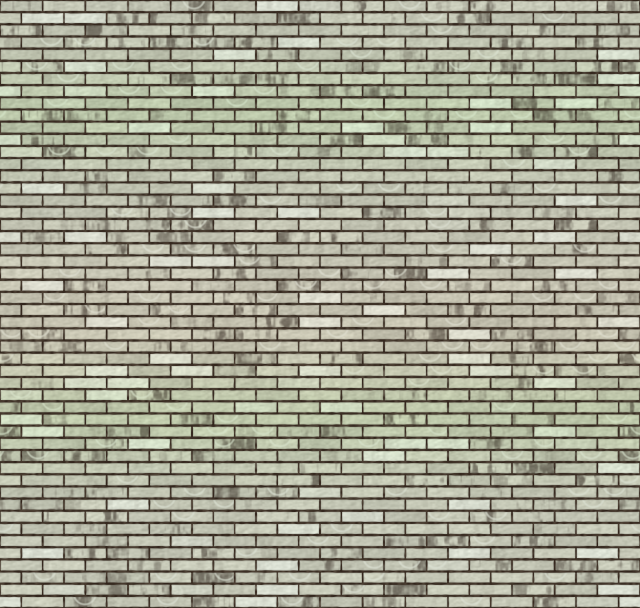
Reproduce this texture procedurally as a Shadertoy shader.

```glsl
// Wall of long thin glazed bricks in running bond, 15 across and 50 courses high.
// Each brick takes its tone, soot smudges and glaze ripples from a hash of its wrapped
// index; dark rough mortar fills the joints and broad tint bands cross the wall.

const vec2 BRICKS = vec2(15.0, 50.0);
const vec2 JOINT = vec2(0.13, 0.18);       // joint widths, in course heights
const float CORNER = 0.06;
const float TAU = 6.2831853;

const vec3 GLAZE = vec3(0.775, 0.785, 0.718);
const vec3 PALE = vec3(0.865, 0.885, 0.835);
const vec3 SOOT = vec3(0.43, 0.41, 0.365);
const vec3 MORTAR_DARK = vec3(0.19, 0.14, 0.105);
const vec3 MORTAR_LIGHT = vec3(0.31, 0.26, 0.21);
const vec3 GREEN_TINT = vec3(0.965, 1.015, 0.945);
const vec3 ROSE_TINT = vec3(1.02, 0.99, 0.985);

// Integer hash of a non-negative cell and a seed, giving 0..1
float hash(vec2 cell, float seed) {
    uvec3 h = uvec3(cell, seed) * 1664525u + 1013904223u;
    h.x += h.y * h.z; h.y += h.z * h.x; h.z += h.x * h.y;
    h ^= h >> 16u;
    h.x += h.y * h.z; h.y += h.z * h.x; h.z += h.x * h.y;
    return float(h.z >> 8u) / 16777216.0;
}

// Value noise that wraps after a whole period
float noise(vec2 p, vec2 period, float seed) {
    vec2 i = floor(p), f = fract(p);
    f = f * f * (3.0 - 2.0 * f);
    vec2 a = mod(i, period), b = mod(i + 1.0, period);
    return mix(mix(hash(a, seed), hash(vec2(b.x, a.y), seed), f.x),
               mix(hash(vec2(a.x, b.y), seed), hash(b, seed), f.x), f.y);
}

float roundedBox(vec2 p, vec2 halfSize, float radius) {
    vec2 q = abs(p) - halfSize + radius;
    return length(max(q, 0.0)) + min(max(q.x, q.y), 0.0) - radius;
}

// Cloudy vertical soot patches, 0..1
float smudge(vec2 p, float seed) {
    vec2 wrap = vec2(64.0);
    float cloud = 0.65 * noise(p * vec2(1.5, 0.8) + 9.0, wrap, seed)
                + 0.35 * noise(p * vec2(4.5, 1.9) + 5.0, wrap, seed + 1.0);
    return smoothstep(0.42, 0.82, cloud);
}

// Faint relief of the glaze, lit from the upper left, about -1..1
float ripple(vec2 p, float seed) {
    vec2 wrap = vec2(64.0), q = p * vec2(2.4, 4.5) + 20.0;
    return noise(q, wrap, seed) - noise(q + vec2(0.35, -0.35), wrap, seed);
}

// Thin pale arc swept across a brick
float swoosh(vec2 p, vec2 centre, float radius) {
    return smoothstep(0.16, 0.0, abs(length(p - centre) - radius));
}

vec3 brickColor(vec2 p, vec2 id, float edge) {
    float seed = 10.0 + floor(hash(id, 1.0) * 60000.0);
    float kind = hash(id, 2.0);

    // Tone of the whole brick
    vec3 color = GLAZE * mix(0.955, 1.045, hash(id, 3.0));
    color = mix(color, PALE, smoothstep(0.86, 0.93, kind));

    // Soot on some bricks, a trace on the others
    float sooty = mix(0.1, 0.9, smoothstep(0.36, 0.12, kind));
    color = mix(color, SOOT, sooty * smudge(p, seed));

    // Glaze ripples, mottling and an occasional pale arc
    float mottle = noise(p * vec2(5.0, 7.0) + 30.0, vec2(128.0), seed + 2.0) - 0.5;
    color += 0.075 * ripple(p, seed + 3.0) + 0.04 * mottle;
    vec2 centre = vec2(hash(id, 4.0) * 2.0 - 1.0, 0.7);
    float arc = swoosh(p, centre, 0.9) * step(0.8, hash(id, 5.0));
    color = mix(color, PALE, 0.6 * arc);

    // Worn rim, darker toward the joint
    return color * mix(0.88, 1.0, smoothstep(0.0, 0.13, -edge));
}

// Two green bands and one broad rose band over the height
vec3 bandTint(float v) {
    float green = exp(-2.0 * (1.0 - cos(2.0 * TAU * (v - 0.315))));
    float rose = exp(-2.5 * (1.0 - cos(TAU * (v - 0.46))));
    return mix(vec3(1.0), GREEN_TINT, green) * mix(vec3(1.0), ROSE_TINT, rose);
}

void mainImage(out vec4 fragColor, in vec2 fragCoord) {
    vec2 uv = fragCoord / iResolution.xy;
    float pixel = BRICKS.y / iResolution.y;
    vec2 size = vec2(iResolution.x / iResolution.y * BRICKS.y / BRICKS.x, 1.0);

    // Running bond: every other course moves by half a brick
    vec2 grid = uv * BRICKS;
    float course = floor(grid.y);
    grid.x += 0.5 * mod(course + 1.0, 2.0);
    vec2 id = mod(floor(grid), BRICKS);
    vec2 p = (fract(grid) - 0.5) * size;

    // Brick outline with slightly rough edges
    float rough = noise(uv * BRICKS * vec2(9.0, 3.0), BRICKS * vec2(9.0, 3.0), 6.0) - 0.5;
    float edge = roundedBox(p, 0.5 * (size - JOINT), CORNER) + 0.04 * rough;
    float cover = clamp(0.5 - edge / pixel, 0.0, 1.0);

    vec2 grains = BRICKS * vec2(14.0, 4.0);
    vec3 mortar = mix(MORTAR_DARK, MORTAR_LIGHT, noise(uv * grains, grains, 7.0));
    vec3 brick = brickColor(p, id, edge) * bandTint(uv.y);
    fragColor = vec4(clamp(mix(mortar, brick, cover), 0.0, 1.0), 1.0);
}
```
